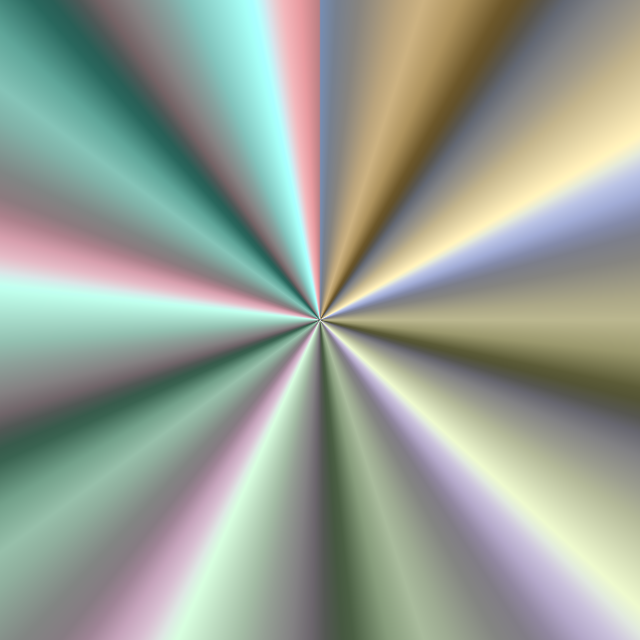
Reproduce this background procedurally as a three.js fragment shader.

```glsl
// Brushed-metal style sheen: soft rays turning around the centre of the canvas.
// One band of light and tint stops repeats five times around the circle, while
// the tint drifts from gold through green to teal, with a seam at the top.

varying vec2 vUv;

const float TAU = 6.2831853;
const vec2 CENTRE = vec2(0.5);
const float BANDS = 5.0;
const float BAND_DEGREES = 72.0;
const float SEAM_WIDTH = 0.0012;

// Zero-sum colour offsets added to grey at the start and end of the turn
const vec3 GOLD_TINT = vec3(0.15, 0.025, -0.175);
const vec3 TEAL_TINT = vec3(-0.20, 0.11, 0.09);

// Faint colour on the bright crest of each band
const vec3 WARM_CREST = vec3(0.02, 0.03, -0.05);
const vec3 COOL_CREST = vec3(-0.05, 0.01, 0.04);
const float CREST_DEGREES = 62.2;
const float CREST_WIDTH = 1.5;

// Moves linearly to the next stop between two phases
vec2 toStop(vec2 current, float from, float to, float phase, vec2 stop) {
  return mix(current, stop, clamp((phase - from) / (to - from), 0.0, 1.0));
}

// Profile of one band: x is lightness, y is signed tint strength
vec2 bandProfile(float p) {
  vec2 s = vec2(0.575, -0.75);
  // grey valley up to the soft highlight
  s = toStop(s, 0.0, 3.0, p, vec2(0.508, -0.30));
  s = toStop(s, 3.0, 7.0, p, vec2(0.515, 0.10));
  s = toStop(s, 7.0, 14.0, p, vec2(0.62, 0.80));
  s = toStop(s, 14.0, 18.0, p, vec2(0.67, 1.00));
  // down into the shadow
  s = toStop(s, 18.0, 24.0, p, vec2(0.54, 1.10));
  s = toStop(s, 24.0, 30.0, p, vec2(0.31, 0.95));
  s = toStop(s, 30.0, 32.0, p, vec2(0.29, 0.80));
  s = toStop(s, 32.0, 35.0, p, vec2(0.33, 0.15));
  s = toStop(s, 35.0, 37.5, p, vec2(0.415, -0.25));
  // rise to the bright crest
  s = toStop(s, 37.5, 41.0, p, vec2(0.51, -0.08));
  s = toStop(s, 41.0, 46.0, p, vec2(0.595, 0.40));
  s = toStop(s, 46.0, 50.0, p, vec2(0.675, 0.90));
  s = toStop(s, 50.0, 55.0, p, vec2(0.79, 1.05));
  s = toStop(s, 55.0, 60.0, p, vec2(0.91, 1.25));
  // flip to the complementary tint and fade
  s = toStop(s, 60.0, 62.5, p, vec2(0.89, -0.05));
  s = toStop(s, 62.5, 65.5, p, vec2(0.80, -0.80));
  s = toStop(s, 65.5, 68.5, p, vec2(0.715, -1.00));
  return toStop(s, 68.5, 72.0, p, vec2(0.575, -0.75));
}

void main() {
  // Clockwise turn from the top, 0 to 1
  vec2 d = vUv - CENTRE;
  float turn = fract(atan(d.x, d.y + 1e-6) / TAU);
  float phase = fract(turn * BANDS) * BAND_DEGREES;

  // The tint jumps at the seam, so blend it over a thin line
  float seam = (1.0 - smoothstep(0.0, SEAM_WIDTH, abs(d.x))) * step(0.0, d.y);
  float drift = mix(turn, 0.5, seam);

  vec2 profile = bandProfile(phase);
  vec3 color = vec3(profile.x) + profile.y * mix(GOLD_TINT, TEAL_TINT, drift);

  float crestOffset = (phase - CREST_DEGREES) / CREST_WIDTH;
  color += exp(-crestOffset * crestOffset) * mix(WARM_CREST, COOL_CREST, drift);

  gl_FragColor = vec4(clamp(color, 0.0, 1.0), 1.0);
}
```
